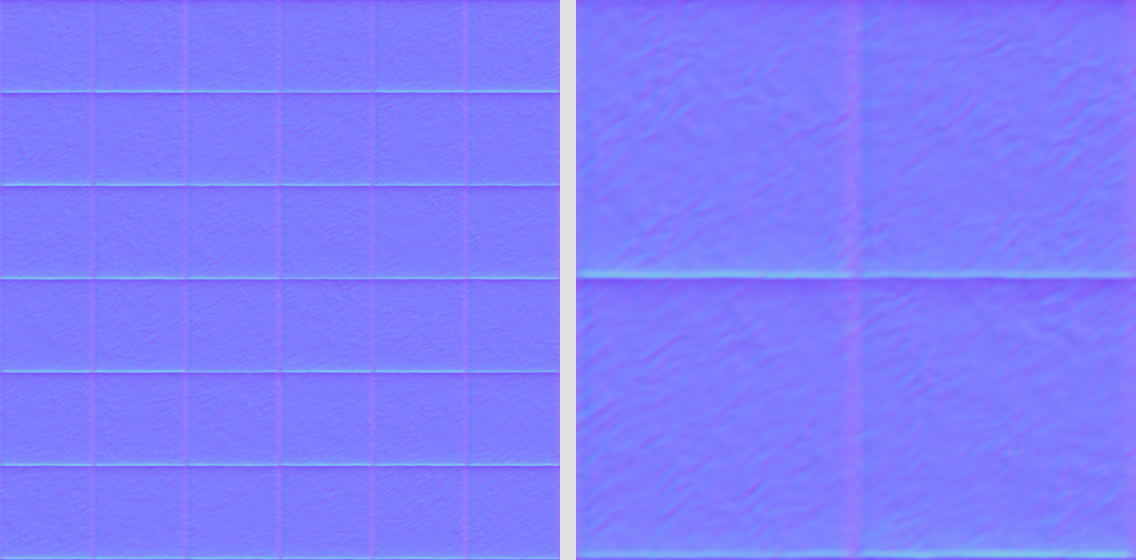
Left: the whole. Right: its middle third, enlarged.
Write a Shadertoy shader that draws this texture map.

```glsl
// Tangent-space normal map of a 6 by 6 grid of rough, softly bevelled tiles.
// Edge slopes come from falloff curves in tile space, the surface grain from
// the gradient of stretched noise; their sum is packed as a normal colour.

float hash(vec2 p) {
    return fract(sin(dot(p, vec2(127.1, 311.7))) * 43758.5453);
}

float noise(vec2 p) {
    vec2 i = floor(p), f = fract(p);
    f = f * f * (3.0 - 2.0 * f);
    return mix(mix(hash(i), hash(i + vec2(1, 0)), f.x),
               mix(hash(i + vec2(0, 1)), hash(i + vec2(1, 1)), f.x), f.y);
}

// Short diagonal scratches over small, shallow bumps
float grainHeight(vec2 p) {
    p += 0.006 * vec2(noise(p * 40.0), noise(p * 40.0 + 40.0));
    vec2 q = vec2(dot(p, vec2(0.77, 0.64)), dot(p, vec2(-0.64, 0.77)));
    float scratches = 0.7 * noise(q * vec2(85, 150)) + 0.7 * noise(q * vec2(140, 250) + 17.0);
    float patches = 0.5 + 0.9 * noise(p * 40.0 + 5.0);
    return scratches * patches + 0.4 * noise(q * vec2(42, 60) + 31.0);
}

vec2 grainSlope(vec2 p) {
    float e = 0.001, h = grainHeight(p);
    return vec2(h - grainHeight(p + vec2(e, 0)), h - grainHeight(p + vec2(0, e))) / e;
}

// Slopes of the rounded tile borders; f is the position within the tile
vec2 edgeSlope(vec2 f, vec2 id, vec2 p) {
    vec2 r = 1.0 - f;
    float wear = 0.85 + 0.3 * noise(p * 45.0);

    // Bottom: a crisp bright lip, broken at the corners, with a soft glow
    float corner = smoothstep(0.0, 0.05, f.x) * smoothstep(0.0, 0.05, r.x);
    float lip = 0.34 * exp(-pow((f.y - 0.021) / 0.013, 2.0));
    float glow = 0.36 * exp(-f.y / 0.056);
    float bottom = (lip + glow) * smoothstep(0.0, 0.016, f.y) * mix(0.35, 1.0, corner);
    bottom *= 1.0 - 0.45 * pow(hash(id + 3.0), 3.0);

    // Top: a darker shoulder facing the other way, spilling into the joint
    float joint = f.y < 0.5 ? f.y : -r.y;
    float top = 0.26 * exp(-abs(joint) / (joint > 0.0 ? 0.006 : 0.038));
    top *= 0.85 + 0.3 * noise(vec2(p.x * 9.0, floor(p.y * 6.0 + 0.5) * 5.0));

    // Sides: a wide, faint band on the joint and a paler one beside it
    float side = f.x < 0.5 ? f.x : -r.x;
    vec2 column = vec2(floor(p.x * 6.0 + 0.5), id.y);
    float band = 0.15 * exp(-pow((side + 0.012) / 0.034, 2.0));
    band *= 0.6 + 0.6 * hash(column + 23.0);
    float pale = 0.08 * exp(-pow((side - 0.038) / 0.02, 2.0));
    pale *= 0.3 + 0.9 * hash(column + 31.0);

    return vec2(band - pale - 0.08 * top, bottom - top) * wear;
}

void mainImage(out vec4 fragColor, in vec2 fragCoord) {
    vec2 p = fragCoord / iResolution.xy;

    // Tile grid with slightly uneven joints
    vec2 grid = p * 6.0 + 0.005 * (vec2(noise(p * 50.0), noise(p * 50.0 + 9.0)) - 0.5);
    vec2 id = mod(floor(grid), 6.0);
    vec2 f = fract(grid);

    // Overall lean, a small tilt for each tile, edges and grain
    vec2 slope = vec2(-0.006, -0.03);
    slope += 0.005 * (vec2(hash(id), hash(id + 7.0)) - 0.5);
    slope += edgeSlope(f, id, p);
    slope += vec2(0.0004, 0.0005) * grainSlope(p + id * 1.7);

    // Pack the normal, with blue held just short of full
    vec3 normal = normalize(vec3(slope, 1.0));
    fragColor = vec4((0.5 + 0.5 * normal) * vec3(1.0, 1.0, 0.992), 1.0);
}
```
